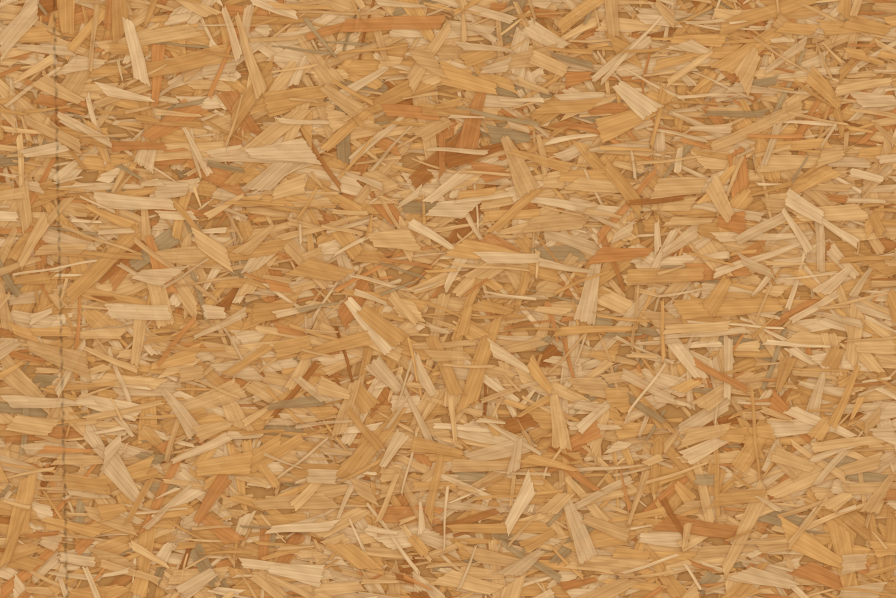
A Shadertoy shader for this texture:

```glsl
vec4 hash4(vec3 p) {
    vec4 q = fract(p.xyzx * vec4(0.1031, 0.1030, 0.0973, 0.1099));
    q += dot(q, q.wzxy + 33.33);
    return fract((q.xxyz + q.yzzw) * q.zywx);
}

// Wood tone of one strand, weighted by how common it is
vec3 strandTone(float t) {
    if (t < 0.27) return vec3(0.82, 0.665, 0.475);
    if (t < 0.63) return vec3(0.80, 0.615, 0.395);
    if (t < 0.89) return vec3(0.775, 0.565, 0.325);
    if (t < 0.955) return vec3(0.735, 0.485, 0.265);
    if (t < 0.988) return vec3(0.64, 0.51, 0.345);
    return vec3(0.62, 0.385, 0.19);
}

// Fibres running along the strand, from layered sines
float fibres(vec2 q, float phase) {
    float bend = 2.0 * sin(q.x * 23.0 + phase);
    float fine = sin(q.y * 850.0 + bend + phase) + 0.7 * sin(q.y * 1370.0 - bend + q.x * 31.0);
    float broad = sin(q.y * 310.0 + q.x * 14.0 + phase * 2.0);
    float blotch = sin(q.x * 47.0 + phase) * sin(q.x * 113.0 + q.y * 190.0);
    return 0.022 * fine + 0.022 * broad + 0.03 * blotch;
}

// Signed distance to a tapered strand with slanted, slightly ragged ends
float strandDistance(vec2 q, vec2 halfSize, vec4 shape) {
    float phase = shape.x * 40.0;
    float ragged = 0.0012 * sin(q.y * 520.0 + phase) + 0.0008 * sin(q.y * 1130.0);
    float ends = abs(q.x + (shape.y - 0.5) * 2.6 * q.y) - halfSize.x + ragged;
    float taper = 1.0 + (shape.z - 0.5) * 1.0 * q.x / halfSize.x;
    float sides = abs(q.y + 0.001 * sin(q.x * 60.0 + phase)) - halfSize.y * taper;
    return max(ends * 0.8, sides);
}

// Lay one scattered layer of strands over the colour so far
vec3 layStrands(vec3 color, vec2 p, float layer, float pixel) {
    vec4 setup = hash4(vec3(layer, 7.0, 3.0));
    float cellSize = 0.050 + 0.045 * setup.x;
    vec2 grid = p / cellSize + setup.yz * 20.0 + 10.0;
    vec2 base = floor(grid);

    for (int j = -1; j <= 1; j++)
    for (int i = -1; i <= 1; i++) {
        vec2 cell = base + vec2(i, j);
        vec4 place = hash4(vec3(cell, layer + 0.5));
        vec4 shape = hash4(vec3(cell, layer + 41.5));
        vec4 look = hash4(vec3(cell, layer + 83.5));
        if (look.w > 0.85) continue;

        // Most strands lie near the horizontal, a few at any angle
        float s = place.z * 2.0 - 1.0;
        float angle = 0.35 * s + 1.2 * s * s * s;
        vec2 along = vec2(cos(angle), sin(angle));
        vec2 r = (grid - cell - place.xy) * cellSize;
        vec2 q = vec2(dot(r, along), dot(r, vec2(-along.y, along.x)));

        vec2 halfSize = vec2(cellSize * mix(0.25, 0.92, place.w),
                             mix(0.0020, 0.0155, shape.w * shape.w));
        float d = strandDistance(q, halfSize, shape);

        // Contact shadow on the lower side, then the strand itself
        float shadow = exp(-max(d, 0.0) / 0.0022) * (r.y < 0.0 ? 1.0 : 0.6);
        color *= 1.0 - 0.15 * shadow * vec3(0.75, 1.0, 1.25);
        float light = 0.945 + 0.11 * look.y + fibres(q, look.z * 30.0);
        light -= 0.04 * smoothstep(-0.002, 0.0, d);
        vec3 wood = strandTone(look.x) * (light + (light - 1.0) * vec3(-0.1, 0.2, 0.5));
        float cover = smoothstep(0.7 * pixel, -0.7 * pixel, d);
        color = mix(color, wood, cover * (0.8 + 0.2 * look.z));
    }
    return color;
}

void mainImage(out vec4 fragColor, in vec2 fragCoord) {
    float pixel = 1.0 / iResolution.y;
    vec2 p = fragCoord * pixel;

    vec3 color = vec3(0.68, 0.49, 0.28);
    for (int k = 0; k < 18; k++) {
        color = layStrands(color, p, float(k), pixel);
    }

    // Faint broken seam between two boards
    float seamX = 0.112 - 0.022 * p.y + 0.001 * sin(p.y * 210.0);
    float seam = smoothstep(0.0025 + pixel, 0.0, abs(p.x - seamX));
    seam *= 0.6 + 0.4 * sin(p.y * 330.0 + 3.0 * sin(p.y * 41.0));
    color *= 1.0 - 0.25 * seam;

    fragColor = vec4(clamp(color * 1.03, 0.0, 1.0), 1.0);
}
```
